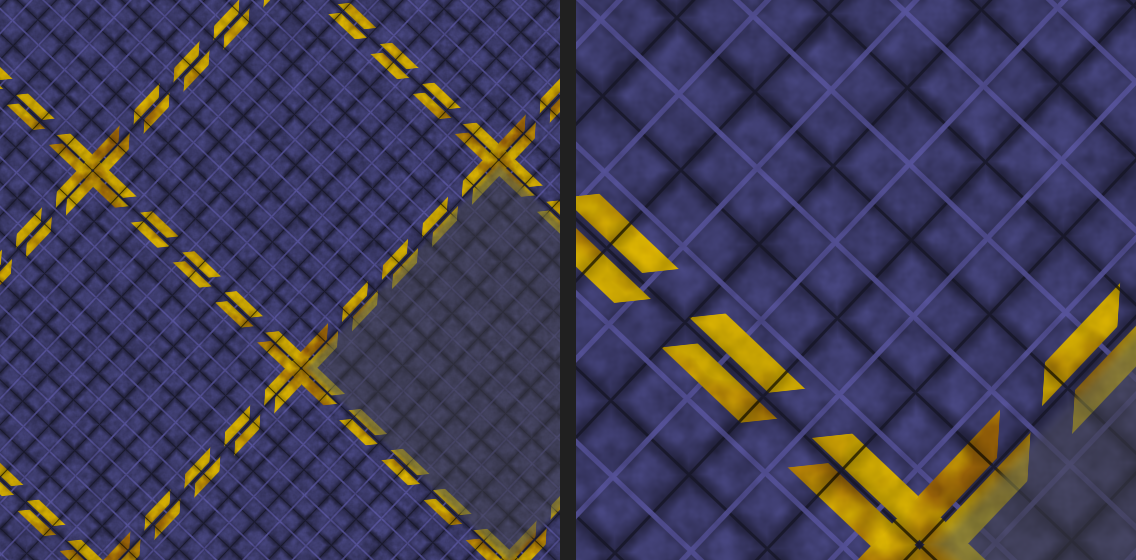
Left: the whole. Right: its middle third, enlarged.
A Shadertoy shader for this pattern:

```glsl
const float TILE_SIZE = 0.513;
const vec2 CROSS_ORIGIN = vec2(0.5378, 0.3424);
const vec2 TILE_AXIS = vec2(0.7258, -0.6880);
const float THREADS_PER_TILE = 8.0;
const vec2 WORN_TILE = vec2(0.0);

const vec3 CLOTH = vec3(0.225, 0.222, 0.405);
const vec3 LIGHT_THREAD = vec3(0.335, 0.32, 0.60);
const vec3 DARK_THREAD = vec3(0.085, 0.085, 0.15);
const vec3 YELLOW = vec3(0.77, 0.63, 0.01);
const vec3 TARNISH = vec3(0.56, 0.36, 0.03);
const vec3 FADED_CLOTH = vec3(0.23, 0.23, 0.27);
const vec3 FADED_PAINT = vec3(0.43, 0.42, 0.26);

float hash(vec2 p) {
    vec3 q = fract(p.xyx * 0.1031);
    q += dot(q, q.yzx + 33.33);
    return fract((q.x + q.y) * q.z);
}

float valueNoise(vec2 p) {
    vec2 i = floor(p), f = fract(p);
    f = f * f * (3.0 - 2.0 * f);
    return mix(mix(hash(i), hash(i + vec2(1, 0)), f.x),
               mix(hash(i + vec2(0, 1)), hash(i + vec2(1, 1)), f.x), f.y);
}

float fbm(vec2 p) {
    float sum = 0.0, weight = 0.5;
    for (int i = 0; i < 3; i++) {
        sum += weight * valueNoise(p);
        p = p * 2.03 + 17.0;
        weight *= 0.5;
    }
    return sum / 0.875;
}

float fill(float d, float aa) {
    return 1.0 - smoothstep(-aa, aa, d);
}

// Signed offset to the nearest integer
vec2 centred(vec2 p) {
    return fract(p + 0.5) - 0.5;
}

bool isArm(float along) {
    return abs(along) < 0.197;
}

// Slanted twin strips: long arms at the crossing, dashes between
float stripPaint(float along, float side, float shear, float aa) {
    float slant = along - shear * (side - sign(side) * 0.024);
    float s = abs(fract(slant + 0.5) - 0.5);
    bool arm = isArm(s);
    float dash = abs(mod(s - 0.197, 0.202) - 0.101) - 0.0635;
    float lengthDist = arm ? s - 0.159 : dash;
    float gap = arm ? 0.004 : 0.0075;
    float widthDist = max(abs(side) - 0.040, gap - abs(side));
    return fill(lengthDist, aa) * fill(widthDist, aa);
}

// Woven ground; x = light thread, y = dark thread, z = cell shading
vec3 weave(vec2 p, float aa) {
    vec2 dark = abs(centred(p * THREADS_PER_TILE)) / THREADS_PER_TILE;
    vec2 light = 0.5 / THREADS_PER_TILE - dark;
    float darkDist = min(dark.x, dark.y);
    float lightDist = min(light.x, light.y);
    float pillow = smoothstep(0.0, 0.02, darkDist) * mix(0.65, 1.0, smoothstep(0.0, 0.013, lightDist));
    return vec3(fill(lightDist - 0.0030, aa), fill(darkDist - 0.0017, aa), pillow);
}

float wornAmount(vec2 p) {
    vec2 f = fract(p);
    vec2 inset = min(f, 1.0 - f);
    float inside = smoothstep(0.0, 0.025, min(inset.x, inset.y));
    return floor(p) == WORN_TILE ? inside : 0.0;
}

void mainImage(out vec4 fragColor, in vec2 fragCoord) {
    vec2 q = fragCoord / iResolution.y - CROSS_ORIGIN;
    vec2 p = vec2(dot(q, TILE_AXIS), dot(q, vec2(-TILE_AXIS.y, TILE_AXIS.x))) / TILE_SIZE;
    float aa = 0.7 / (iResolution.y * TILE_SIZE);
    vec2 c = centred(p);

    // Mottled cloth and grid threads
    vec3 threads = weave(p, aa);
    float mottle = fbm(p * 48.0);
    float shade = mix(0.66, 1.06, threads.z) * mix(0.76, 1.24, mottle);
    vec3 cloth = CLOTH * shade;
    cloth = mix(cloth, DARK_THREAD, 0.8 * threads.y);
    cloth = mix(cloth, LIGHT_THREAD * mix(0.85, 1.1, mottle), 0.85 * threads.x);

    // Painted strips along both tile axes
    float alongU = stripPaint(c.x, c.y, 0.85, aa);
    float alongV = stripPaint(c.y, -c.x, 1.2, aa);
    float paintMask = max(alongU, alongV);

    // Tarnish favours one side of each strip pair
    float sideU = step(c.y, 0.0) * (isArm(c.x) ? 0.65 * smoothstep(0.03, 0.09, abs(c.x)) : 0.2);
    float sideV = isArm(c.y) ? 0.85 * step(c.x, 0.0) * smoothstep(0.03, 0.06, c.y)
                             : 0.4 * step(0.0, c.x);
    float sideBias = alongU > alongV ? sideU : sideV;
    float patches = fbm(c * 19.0 + 40.0);
    float tarnish = clamp(sideBias + 2.2 * (patches - 0.52), 0.0, 1.0);
    vec3 paint = mix(YELLOW, TARNISH, tarnish);
    paint *= mix(0.84, 1.05, threads.z) * mix(0.9, 1.1, mottle);
    paint *= 1.0 - 0.65 * threads.y;

    // One faded tile
    float worn = wornAmount(p);
    cloth = mix(cloth, FADED_CLOTH * mix(0.75, 1.1, shade), 0.6 * worn);
    paint = mix(paint, FADED_PAINT * mix(0.85, 1.1, mottle), 0.75 * worn);

    fragColor = vec4(mix(cloth, paint, paintMask), 1.0);
}
```
